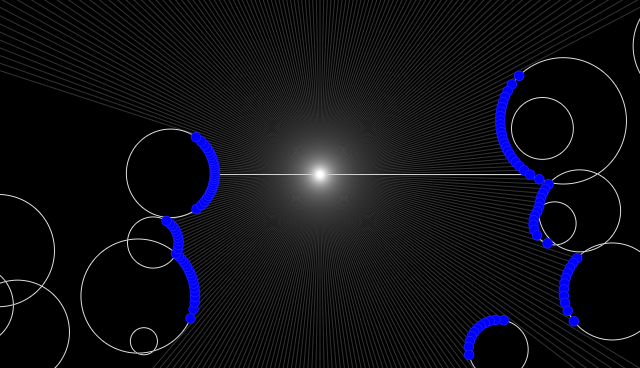
Give the GLSL for this background, as a WebGL 1 fragment shader.

```glsl
precision highp float;
uniform vec2 u_resolution;

const int DISC_COUNT = 14;
const float RAY_COUNT = 300.0;
const float TAU = 6.2831853;
const float NO_HIT = 100.0;
const float LINE_WIDTH = 0.0026;
const float DOT_RADIUS = 0.0143;
const float RAY_ALPHA = 0.2;
const vec3 DOT_BLUE = vec3(0.0, 0.0, 1.0);
const vec3 DOT_RIM = vec3(0.3, 0.3, 0.95);

// Centre and radius of each disc, in canvas heights
void placeDiscs(out vec3 discs[DISC_COUNT]) {
  discs[0] = vec3(0.4636, 0.529, 0.1202);
  discs[1] = vec3(0.416, 0.341, 0.0695);
  discs[2] = vec3(0.375, 0.1955, 0.155);
  discs[3] = vec3(0.391, 0.0727, 0.0368);
  discs[4] = vec3(-0.0045, 0.319, 0.1525);
  discs[5] = vec3(0.0477, 0.0977, 0.141);
  discs[6] = vec3(-0.0727, 0.1705, 0.109);
  discs[7] = vec3(1.5307, 0.6716, 0.1716);
  discs[8] = vec3(1.474, 0.651, 0.084);
  discs[9] = vec3(1.575, 0.427, 0.1114);
  discs[10] = vec3(1.507, 0.393, 0.0585);
  discs[11] = vec3(1.6636, 0.208, 0.1318);
  discs[12] = vec3(1.3545, 0.05, 0.0807);
  discs[13] = vec3(1.875, 0.875, 0.1545);
}

// Share of a pixel covered by a line at the given distance
float lineCoverage(float dist, float width, float pixel) {
  return clamp(0.5 * (width + pixel) - abs(dist), 0.0, min(width, pixel)) / pixel;
}

float fillCoverage(float dist, float pixel) {
  return clamp(0.5 - dist / pixel, 0.0, 1.0);
}

// Distance along a ray to the near side of a disc
float hitDisc(vec2 origin, vec2 dir, vec3 disc) {
  vec2 toDisc = disc.xy - origin;
  float along = dot(toDisc, dir);
  float halfChordSq = disc.z * disc.z - dot(toDisc, toDisc) + along * along;
  if (along < 0.0 || halfChordSq < 0.0) return NO_HIT;
  return along - sqrt(halfChordSq);
}

float castRay(vec2 origin, vec2 dir, vec3 discs[DISC_COUNT]) {
  float nearest = NO_HIT;
  for (int i = 0; i < DISC_COUNT; i++) {
    nearest = min(nearest, hitDisc(origin, dir, discs[i]));
  }
  return nearest;
}

float discOutlines(vec2 p, float pixel, vec3 discs[DISC_COUNT]) {
  float ink = 0.0;
  for (int i = 0; i < DISC_COUNT; i++) {
    float dist = length(p - discs[i].xy) - discs[i].z;
    ink = max(ink, lineCoverage(dist, LINE_WIDTH, pixel));
  }
  return ink;
}

void main() {
  float pixel = 1.0 / u_resolution.y;
  vec2 p = gl_FragCoord.xy * pixel;
  vec2 light = vec2(0.5 * u_resolution.x * pixel, 0.5255);
  vec3 discs[DISC_COUNT];
  placeDiscs(discs);

  vec2 offset = p - light + vec2(1e-5, 0.0);
  float radius = length(offset);
  float stepAngle = TAU / RAY_COUNT;
  float nearestRay = floor(atan(offset.y, offset.x) / stepAngle + 0.5);

  // Neighbouring rays and the dots where they stop
  float density = 0.0;
  float axis = 0.0;
  vec3 dotColor = vec3(0.0);
  float dotMask = 0.0;
  for (int k = -3; k <= 3; k++) {
    float index = nearestRay - float(k);
    float angle = index * stepAngle;
    vec2 dir = vec2(cos(angle), sin(angle));
    float reach = castRay(light, dir, discs);
    float across = offset.x * dir.y - offset.y * dir.x;
    float lit = fillCoverage(dot(offset, dir) - reach, pixel);
    float ray = lit * lineCoverage(across, LINE_WIDTH, pixel);
    density += ray;
    if (mod(index + 0.5, 0.5 * RAY_COUNT) < 1.0) axis = max(axis, ray);

    float dist = length(offset - dir * reach) - DOT_RADIUS;
    float fill = fillCoverage(dist, pixel);
    float rim = lineCoverage(dist + 0.0013, 0.0018, pixel);
    dotColor = mix(dotColor, mix(DOT_BLUE, DOT_RIM, 0.5 * rim), fill);
    dotMask = max(dotMask, fill);
  }

  // Rays merge into an even glow near the light
  float spacing = max(radius * stepAngle, 1e-5);
  float separate = smoothstep(0.4, 0.9, spacing / pixel);
  density = mix(LINE_WIDTH / spacing, density, separate);
  float glow = 1.0 - pow(1.0 - RAY_ALPHA, density);
  vec3 color = vec3(max(glow, 0.95 * axis));

  color = mix(color, vec3(1.0), 0.9 * discOutlines(p, pixel, discs));
  color = mix(color, dotColor / max(dotMask, 0.001), dotMask);
  gl_FragColor = vec4(color, 1.0);
}
```
